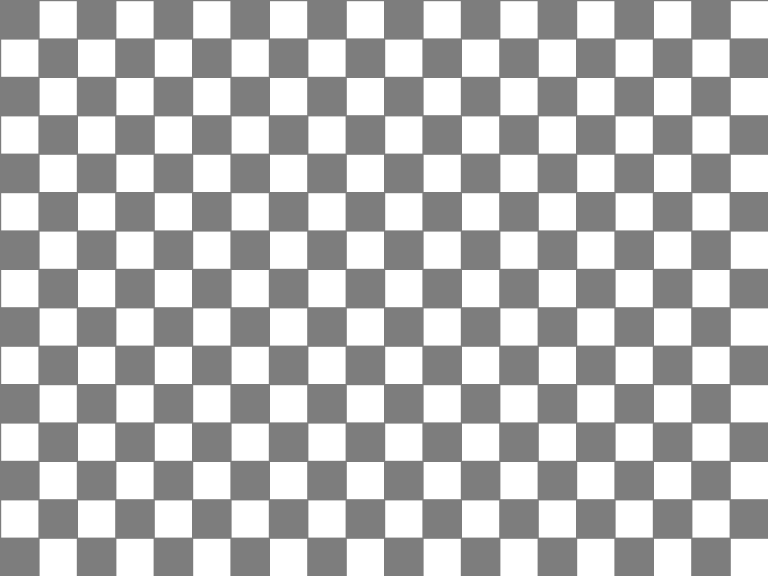
This pattern is drawn by a Shadertoy shader. Its source:

```glsl
// Grey and white checkerboard with a hairline grey rule along the left and
// top side of every square. Edges are smoothed by integrating periodic
// pulses over the footprint of each pixel, which gives exact coverage.

#define COLUMNS 20.0
#define ROWS 15.0
#define RULE_WIDTH 0.03125   // fraction of one square
#define GREY vec3(0.49)
#define WHITE vec3(1.0)

// Running integral of a pulse that opens at start, once every two squares
vec2 pulseIntegral(vec2 position, float start) {
    float openWidth = 1.0 - RULE_WIDTH;
    vec2 t = position - start;
    return floor(t * 0.5) * openWidth + min(mod(t, 2.0), openWidth);
}

// Share of the footprint, per axis, lying in open squares of one parity
vec2 openCoverage(vec2 position, vec2 footprint, float parity) {
    float start = parity + RULE_WIDTH;
    vec2 upper = pulseIntegral(position + 0.5 * footprint, start);
    vec2 lower = pulseIntegral(position - 0.5 * footprint, start);
    return clamp((upper - lower) / footprint, 0.0, 1.0);
}

void mainImage(out vec4 fragColor, in vec2 fragCoord) {
    // Square coordinates, counted from the upper left corner
    vec2 squares = vec2(COLUMNS, ROWS);
    vec2 uv = fragCoord / iResolution.xy;
    vec2 position = vec2(uv.x, 1.0 - uv.y) * squares;
    vec2 footprint = squares / iResolution.xy;

    // White squares are those whose column and row differ in parity
    vec2 even = openCoverage(position, footprint, 0.0);
    vec2 odd = openCoverage(position, footprint, 1.0);
    float white = even.x * odd.y + odd.x * even.y;

    fragColor = vec4(mix(GREY, WHITE, white), 1.0);
}
```
